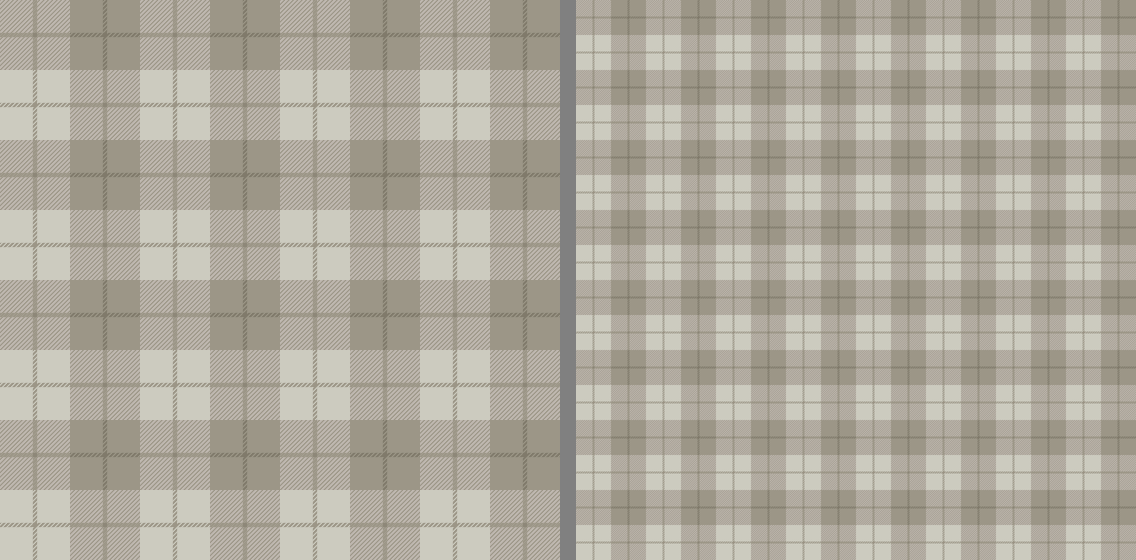
Left: one tile. Right: repeated 2 by 2.
Give the GLSL for this pattern, as a Shadertoy shader.

```glsl
// Woven tartan check: light and dark bands, diagonal twill and thin dashed overlines.

const float REPEATS = 4.0;         // setts across and down
const float TWILL_COUNT = 128.0;   // diagonal threads across the canvas
const float LINE_WIDTH = 0.0625;   // overline width as a share of one band

const vec3 LIGHT = vec3(0.80, 0.795, 0.75);
const vec3 PALE  = vec3(0.75, 0.72, 0.69);
const vec3 DARK  = vec3(0.61, 0.59, 0.53);
const vec3 INK   = vec3(0.50, 0.48, 0.42);

// Coverage of a stripe repeating once per unit of u; pixel is the size of a pixel in u.
float stripe(float u, float center, float width, float pixel) {
    float d = abs(fract(u - center + 0.5) - 0.5);
    return clamp(0.5 + (0.5 * width - d) / pixel, 0.0, 1.0);
}

// Dark half of each sett.
float darkBand(float t, float pixel) {
    return stripe(t * REPEATS, 0.75, 0.5, pixel * REPEATS);
}

// Thin line along the middle of every band.
float overline(float t, float pixel) {
    float bands = 2.0 * REPEATS;
    return stripe(t * bands, 0.5, LINE_WIDTH, pixel * bands);
}

// Rising diagonal threads.
float twill(vec2 uv, float pixel) {
    return stripe((uv.x - uv.y) * TWILL_COUNT, 0.0625, 0.375, pixel * TWILL_COUNT);
}

void mainImage(out vec4 fragColor, in vec2 fragCoord) {
    vec2 uv = fragCoord / iResolution.xy;
    vec2 pixel = 1.0 / iResolution.xy;

    vec2 band = vec2(darkBand(uv.x, pixel.x), darkBand(uv.y, pixel.y));
    vec2 line = vec2(overline(uv.x, pixel.x), overline(uv.y, pixel.y));
    float thread = twill(uv, max(pixel.x, pixel.y));

    // Ground: plain light, twilled where bands of both kinds meet, plain dark.
    float bothDark = band.x * band.y;
    float anyDark = max(band.x, band.y);
    vec3 color = mix(LIGHT, mix(PALE, DARK, thread), anyDark);
    color = mix(color, DARK, bothDark);

    // Overlines fill the gaps between threads and turn solid where they cross.
    float crossing = line.x * line.y;
    float depth = mix(bothDark, 0.5 * (band.x + band.y), crossing);
    float coverage = max(max(line.x, line.y) * (1.0 - thread), crossing);
    color = mix(color, mix(DARK, INK, depth), coverage);

    fragColor = vec4(color, 1.0);
}
```
